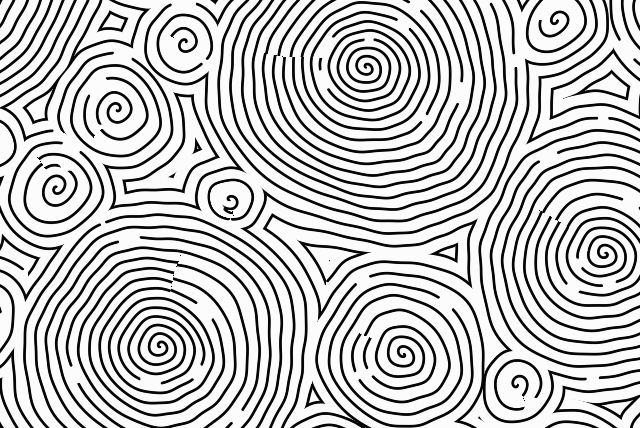
Reproduce this pattern procedurally as a Shadertoy shader.

```glsl
// Hand-inked spirals packed side by side, with contour triangles in the gaps.

const float TAU = 6.2831853;

float hash(vec2 p) {
    return fract(sin(dot(p, vec2(41.3, 289.7))) * 4375.5);
}

// Layered sines bend the plane like an unsteady hand.
vec2 wobble(vec2 p) {
    p += 0.012 * sin(p.yx * vec2(9.0, 11.0) + vec2(0.7, 2.1));
    p += 0.0045 * sin(p.yx * vec2(27.0, 23.0) + p * 13.0);
    return p + 0.0012 * sin(p.yx * 71.0 + p * 47.0);
}

// Angle around a disk in turns, with its own start and winding direction.
float turnAround(vec2 q, float seed) {
    float turn = atan(q.y, q.x) / TAU;
    return fract((seed > 0.5 ? turn : -turn) + seed * 7.0);
}

// Whole values are ink lines: a spiral in the core, closed rings further out.
float ringPhase(vec2 p, vec3 disk, float seed) {
    vec2 q = wobble(p) - disk.xy;
    float d = length(q);
    float inset = disk.z - d;
    float core = 1.0 - smoothstep(0.35, 0.75, d / disk.z);
    return 0.5 - 36.0 * inset - 20.0 * inset * inset + core * turnAround(q, seed);
}

// Difference of two phases, ignoring the jump at the start angle.
float phaseStep(float a, float b) {
    return fract(b - a + 0.5) - 0.5;
}

// Pack disks from large to small; return the one whose rim is nearest to p.
vec3 nearestDisk(vec2 p) {
    vec3 disks[48];
    vec3 best = vec3(0.0);
    float bestRim = 1e3;
    int count = 0;
    for (int i = 0; i < 140 && count < 48; i++) {
        float n = float(i);
        vec2 c = fract(vec2(0.56, 0.72) + n * vec2(0.75488, 0.56984));
        c = c * vec2(2.0, 1.5) - 0.25;
        float smallest = 0.06 + 0.27 * exp(-0.12 * n);
        float room = max(0.13, 1.1 * smallest);
        for (int j = 0; j < count; j++) {
            room = min(room, distance(c, disks[j].xy) - disks[j].z);
            if (room < smallest) break;
        }
        if (room < smallest) continue;
        disks[count] = vec3(c, room);
        count++;
        float rim = distance(p, c) - room;
        if (rim < bestRim) {
            bestRim = rim;
            best = vec3(c, room);
        }
    }
    return best;
}

void mainImage(out vec4 fragColor, in vec2 fragCoord) {
    vec2 p = fragCoord / iResolution.y;
    float pixel = 1.0 / iResolution.y;
    vec2 bent = wobble(p);
    vec3 disk = nearestDisk(bent);
    float seed = hash(disk.xy);

    // Distance to the nearest line, from the phase and its slope
    float eps = 0.0004;
    float phase = ringPhase(p, disk, seed);
    vec2 slope = vec2(
        phaseStep(phase, ringPhase(p + vec2(eps, 0.0), disk, seed)),
        phaseStep(phase, ringPhase(p + vec2(0.0, eps), disk, seed))) / eps;
    float toLine = abs(phaseStep(0.0, phase)) / max(length(slope), 8.0);

    // Pen lifts: some rings are broken, with rounded stroke ends
    vec2 q = bent - disk.xy;
    float ring = floor(phase + 0.5);
    float lift = hash(vec2(ring, seed * 19.0));
    float place = hash(vec2(ring + 5.3, seed * 31.0));
    float arc = abs(phaseStep(place, turnAround(q, seed))) * TAU * length(q);
    float opening = lift > 0.3 ? 0.008 + 0.035 * (lift - 0.3) : 0.0;
    opening *= smoothstep(0.03, 0.07, length(q));
    float toStroke = length(vec2(toLine, max(opening - arc, 0.0)));

    // Black ink on white paper
    float ink = 1.0 - smoothstep(-0.6 * pixel, 0.6 * pixel, toStroke - 0.0032);
    fragColor = vec4(mix(vec3(0.99), vec3(0.02), ink), 1.0);
}
```
